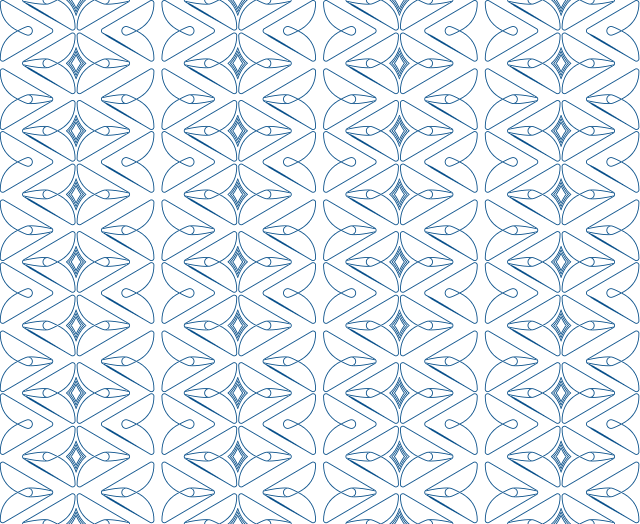
This pattern is drawn by a Shadertoy shader. Its source:

```glsl
#define CANVAS_WIDTH 768.0
#define TILE vec2(194.0, 157.3)
#define STAR_AXIS 91.3
#define EDGE_AXIS 189.5
#define STAR_GAP 1.2
#define EDGE_GAP 4.8
#define HALF_LINE 0.52
#define SWELL 0.55
#define INK vec3(0.03, 0.31, 0.54)
#define PAPER vec3(1.0)

const float CORNER_RADIUS = 3.0;
const vec2 CORNER = vec2(3.0, 33.4);   // centre of the rounded outer corner
const vec2 TIP = vec2(60.0, 0.0);      // centre of the rounded tip
const vec2 CROSSING = vec2(21.0, 0.0); // where the two inner curves meet
const float LOOP_RADIUS = 5.2;
const float LOOP_X = 33.3;

float segmentDistance(vec2 p, vec2 a, vec2 b) {
    vec2 ab = b - a;
    return length(p - a - ab * clamp(dot(p - a, ab) / dot(ab, ab), 0.0, 1.0));
}

// Quadratic curve, flattened into short chords
float curveDistance(vec2 p, vec2 a, vec2 control, vec2 b) {
    const int CHORDS = 10;
    float d = 1e5;
    vec2 previous = a;
    for (int i = 1; i <= CHORDS; i++) {
        float t = float(i) / float(CHORDS);
        vec2 next = mix(mix(a, control, t), mix(control, b, t), t);
        d = min(d, segmentDistance(p, previous, next));
        previous = next;
    }
    return d;
}

// Straight outer side with rounded ends; swell thickens its middle
float sideDistance(vec2 q, float swell) {
    vec2 along = TIP - CORNER;
    vec2 outward = normalize(vec2(-along.y, along.x));
    float h = clamp(dot(q - CORNER, along) / dot(along, along), 0.0, 1.0);
    if (q.y < CORNER.y && dot(q - CORNER, outward) < 0.0) return 1e5;
    float bump = smoothstep(0.1, 0.7, h) * (1.0 - smoothstep(0.85, 1.0, h));
    return abs(length(q - CORNER - along * h) - CORNER_RADIUS) - swell * bump;
}

// Wing pointing along +x from its wall at x = 0, mirrored in y
float wingDistance(vec2 p, bool hasEye, float swell) {
    vec2 q = vec2(p.x, abs(p.y));
    vec2 loopTop = vec2(LOOP_X, LOOP_RADIUS);
    float d = sideDistance(q, swell);
    d = min(d, curveDistance(q, vec2(0.0, CORNER.y), vec2(0.0, 10.5), CROSSING));

    // Teardrop loop and its round cap
    d = min(d, curveDistance(q, CROSSING, vec2(31.0, LOOP_RADIUS), loopTop));
    if (q.x > LOOP_X)
        d = min(d, abs(length(q - vec2(LOOP_X, 0.0)) - LOOP_RADIUS));

    // Lids running on to the tip
    if (hasEye)
        d = min(d, curveDistance(q, loopTop, vec2(43.0, 6.0), vec2(62.0, 1.8)));
    return d;
}

// Three nested four-pointed stars with hollow sides
float nestedStars(vec2 p) {
    vec2 q = abs(p);
    float d = 1e5;
    for (int i = 0; i < 3; i++) {
        float k = float(i);
        vec2 size = vec2(6.0 + 2.8 * k, 10.5 + 4.0 * k);
        vec2 control = size * (0.43 - 0.04 * k);
        d = min(d, curveDistance(q, vec2(0.0, size.y), control, vec2(size.x, 0.0)));
    }
    return d;
}

float centred(float x, float period) {
    return mod(x + 0.5 * period, period) - 0.5 * period;
}

float patternDistance(vec2 p) {
    float d = 1e5;
    for (int column = 0; column < 2; column++) {
        bool isStar = column == 0;
        float x = centred(p.x - (isStar ? STAR_AXIS : EDGE_AXIS), TILE.x);
        float gap = isStar ? STAR_GAP : EDGE_GAP;
        for (int row = 0; row < 2; row++) {
            float rowY = (isStar ? 76.0 : 37.0) + float(row) * (isStar ? 81.0 : 82.0);
            float y = centred(p.y - rowY, TILE.y);
            // Lower sides of the left-pointing wings are heavier
            float swell = x < 0.0 && y > 0.0 ? SWELL : 0.0;
            d = min(d, wingDistance(vec2(abs(x) - gap, y), isStar || row == 1, swell));
            if (isStar) d = min(d, nestedStars(vec2(x, y)));
        }
    }
    return d;
}

void mainImage(out vec4 fragColor, in vec2 fragCoord) {
    float pixel = CANVAS_WIDTH / iResolution.x;
    vec2 p = vec2(fragCoord.x, iResolution.y - fragCoord.y) * pixel;
    float d = patternDistance(p);

    // Share of the pixel covered by the line
    float coverage = clamp((HALF_LINE - d) / pixel + 0.5, 0.0, 1.0)
                   - clamp((-HALF_LINE - d) / pixel + 0.5, 0.0, 1.0) * step(0.0, d);
    fragColor = vec4(mix(PAPER, INK, coverage), 1.0);
}
```
